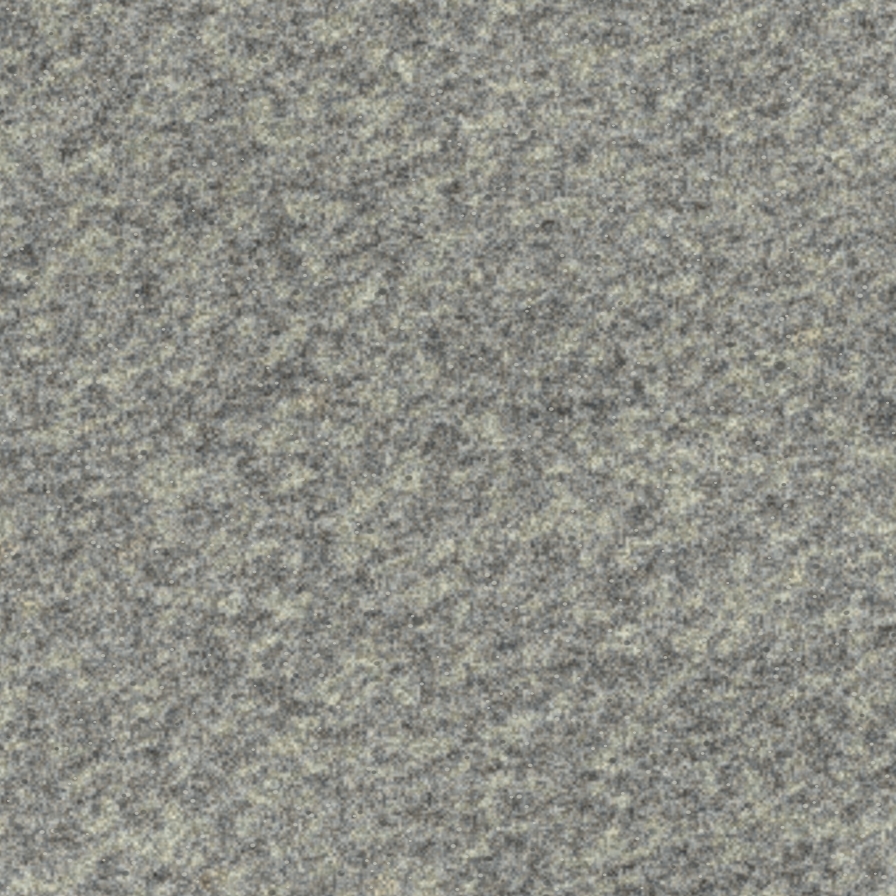
Write a Shadertoy shader that draws this texture.

```glsl
// Fine-grained grey-green stone with a rough split face.
// Tilted soft patches, embossed relief and crisp grains are summed into one
// tone, which is then tinted and sprinkled with pale flecks and dark pits.

float hash(vec2 cell, uint seed) {
    uvec2 u = uvec2(ivec2(cell));
    uint h = u.x * 1597334677u ^ u.y * 3812015801u ^ seed * 2654435769u;
    h = (h ^ (h >> 16)) * 2246822519u;
    h = (h ^ (h >> 13)) * 3266489917u;
    return float((h ^ (h >> 16)) >> 8) / 16777216.0;
}

// Smooth value noise centred on zero, from -0.5 to 0.5
float noise(vec2 p, uint seed) {
    vec2 i = floor(p), f = fract(p);
    f = f * f * (3.0 - 2.0 * f);
    float low = mix(hash(i, seed), hash(i + vec2(1, 0), seed), f.x);
    float high = mix(hash(i + vec2(0, 1), seed), hash(i + vec2(1, 1), seed), f.x);
    return mix(low, high, f.y) - 0.5;
}

// Height of the split face: broad swells with smaller lumps
float faceHeight(vec2 q) {
    return noise(q * vec2(22, 40), 1u) + 0.6 * noise(q * vec2(55, 90), 2u);
}

// Scattered soft-edged spots, one candidate per grid cell
float spots(vec2 p, float density, float chance, float radius, uint seed) {
    vec2 g = p * density, home = floor(g);
    float cover = 0.0;
    for (int y = -1; y <= 1; y++)
    for (int x = -1; x <= 1; x++) {
        vec2 cell = home + vec2(x, y);
        vec2 centre = cell + vec2(hash(cell, seed), hash(cell, seed + 1u));
        float size = radius * mix(0.5, 1.0, hash(cell, seed + 2u));
        float present = step(hash(cell, seed + 3u), chance);
        float d = length((g - centre) * vec2(0.85, 1.1));
        cover = max(cover, present * (1.0 - smoothstep(0.4 * size, size, d)));
    }
    return cover;
}

void mainImage(out vec4 fragColor, in vec2 fragCoord) {
    vec2 p = fragCoord / iResolution.y;

    // Bedding direction rises gently to the right, with a slight wander
    vec2 q = mat2(0.94, -0.34, 0.34, 0.94) * p;
    q += 0.012 * vec2(noise(p * 19.0, 3u), noise(p * 19.0, 4u));

    // Patches, relief lit from above, and grains
    float patches = noise(q * vec2(42, 72), 5u);
    float lumps = noise(q * vec2(95, 130), 6u);
    float relief = faceHeight(q) - faceHeight(q + vec2(0.002, 0.006));
    float grain = noise(p * 235.0 + 7.3, 7u);
    float dust = noise(p * 340.0 + 3.1, 8u);
    float tone = 0.556 + 0.05 * noise(p * 5.0, 9u) + 0.17 * patches
               + 0.16 * lumps + 0.07 * relief + 0.23 * grain + 0.15 * dust;

    // Pale patches lean olive, single grains lean blue or tan
    vec3 color = tone * vec3(1.0, 1.003, 0.962);
    float olive = smoothstep(0.05, 0.35, patches + 0.5 * lumps);
    color += olive * vec3(0.004, 0.006, -0.028);
    color += noise(p * 190.0, 10u) * vec3(0.035, 0.0, -0.04);

    // Rare warm stains
    float stain = spots(q, 14.0, 0.07, 0.32, 20u) * (0.6 + grain);
    color += stain * vec3(0.07, 0.045, 0.0);

    // Glinting flecks and dark pits
    float fleck = spots(p, 95.0, 0.06, 0.34, 30u);
    color = mix(color, vec3(0.81, 0.81, 0.77), 0.65 * fleck);
    float smallPit = spots(p, 60.0, 0.05, 0.32, 40u);
    float deepPit = spots(p, 10.0, 0.09, 0.085, 50u);
    color = mix(color, vec3(0.27, 0.28, 0.27), max(0.5 * smallPit, 0.7 * deepPit));

    fragColor = vec4(clamp(color, 0.0, 1.0), 1.0);
}
```
